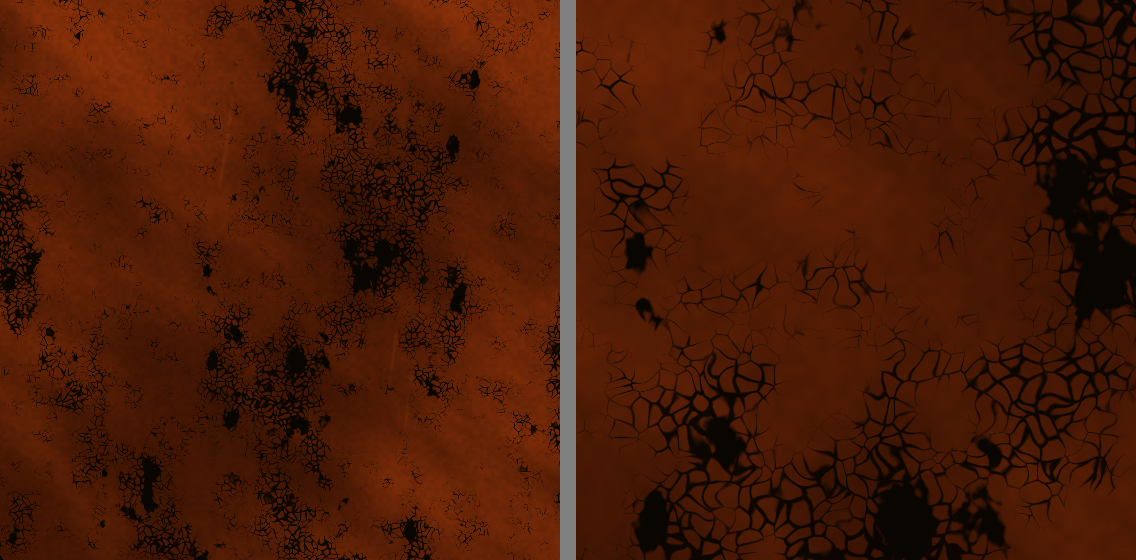
Left, the full canvas; right, a detail of the centre.
A Shadertoy shader for this texture:

```glsl
// Rusted metal: warm diagonal stains under fine black crackle, soot spots and faint scratches
float hash(vec2 p) {
    return fract(sin(dot(p, vec2(127.1, 311.7))) * 43758.5453);
}

vec2 hash2(vec2 p) {
    return vec2(hash(p), hash(p + 57.3));
}

float noise(vec2 p) {
    vec2 cell = floor(p), f = fract(p);
    f = f * f * (3.0 - 2.0 * f);
    float low = mix(hash(cell), hash(cell + vec2(1, 0)), f.x);
    float high = mix(hash(cell + vec2(0, 1)), hash(cell + vec2(1, 1)), f.x);
    return mix(low, high, f.y);
}

float fbm(vec2 p) {
    float sum = 0.0, amplitude = 0.5;
    for (int i = 0; i < 5; i++) {
        sum += amplitude * noise(p);
        p = mat2(1.6, 1.2, -1.2, 1.6) * p + 7.1;
        amplitude *= 0.5;
    }
    return sum / 0.97;
}

// Gap between the two nearest cell points: zero along the cell borders
float cellBorder(vec2 p) {
    vec2 cell = floor(p);
    float nearest = 9.0, second = 9.0;
    for (int y = -1; y <= 1; y++) {
        for (int x = -1; x <= 1; x++) {
            vec2 neighbour = cell + vec2(x, y);
            float d = length(neighbour + hash2(neighbour) - p);
            second = min(second, max(nearest, d));
            nearest = min(nearest, d);
        }
    }
    return second - nearest;
}

// Thin, slightly leaning scratches that fade at both ends
float scratches(vec2 uv) {
    float mark = 0.0;
    for (int i = 0; i < 3; i++) {
        vec2 p = uv - 0.15 - 0.7 * hash2(vec2(float(i), 4.0));
        float across = abs(p.x - 0.16 * p.y + 0.4 * p.y * p.y);
        float fade = 1.0 - smoothstep(0.04, 0.11, abs(p.y));
        mark = max(mark, fade * (1.0 - smoothstep(0.001, 0.005, across)));
    }
    return mark * smoothstep(0.2, 0.6, noise(uv * 60.0));
}

void mainImage(out vec4 fragColor, in vec2 fragCoord) {
    vec2 uv = fragCoord / iResolution.y;

    // Broad stains running down to the right
    vec2 slant = vec2(dot(uv, vec2(0.8, -0.6)) * 2.0, dot(uv, vec2(0.6, 0.8)) * 5.0);
    float stain = smoothstep(0.2, 0.8, fbm(slant + 3.7));
    vec3 rust = mix(vec3(0.26, 0.085, 0.012), vec3(0.52, 0.185, 0.035), stain);
    rust *= 0.94 + 0.12 * noise(uv * 150.0);

    // Upright patches of wear, with thin drips inside them
    float patches = fbm(uv * vec2(7.5, 3.6) + 11.0);
    float drips = noise(uv * vec2(65.0, 6.0)) - 0.5;
    float wear = smoothstep(0.4, 0.78, patches + 0.08 * drips);

    // Crackle that breaks into fragments where wear is light
    vec2 warp = vec2(noise(uv * 70.0), noise(uv * 70.0 + 31.0)) - 0.5;
    float border = cellBorder(uv * 95.0 + warp * 1.2);
    float grit = fbm(uv * 36.0) - 0.5;
    float width = -0.1 + 0.34 * wear + 0.65 * grit;
    float crack = 1.0 - smoothstep(width - 0.1, width + 0.12, border);

    // Solid soot spots gathered in the worn patches
    float soot = fbm(uv * vec2(26.0, 20.0) + 5.0) + 0.25 * (wear - 0.5) - 0.06 * border;
    float spot = smoothstep(0.69, 0.75, soot);

    float scratch = scratches(uv);
    float dark = max(crack * 0.95, spot) * (1.0 - 0.75 * scratch);
    vec3 color = mix(rust * (1.0 - 0.15 * wear), vec3(0.035, 0.018, 0.004), dark);
    color += scratch * vec3(0.05, 0.025, 0.008);

    fragColor = vec4(color, 1.0);
}
```
